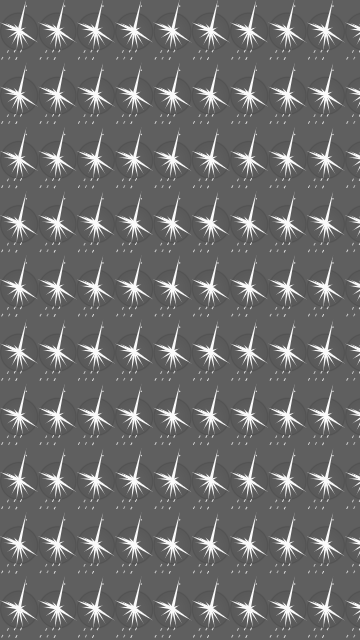
Reproduce this pattern procedurally as a Shadertoy shader.

```glsl
// White spiky starbursts over faint dark discs, repeated on a grey ground.
// Each cell draws tapered rays from one hub, a shaded disc and a band of
// small slanted specks; coverage is antialiased by distance.

const float COLUMNS = 9.39;          // cells across the canvas
const float CELL_HEIGHT = 1.675;     // in cell widths
const float CELL_BOTTOM = -0.80;     // lower cell edge, relative to the hub
const float FIRST_HUB_Y = 0.825;     // height of the lowest hub
const float GROUND = 0.372;
const float WHITE = 0.98;
const vec2 DISC_CENTER = vec2(0.0, -0.03);
const float DISC_RADIUS = 0.485;
const float DISC_SHADE = 0.020;
const float RIM_SHADE = 0.035;
const float HUB_RADIUS = 0.065;
const int SPECKS = 6;
const vec2 SPECK_AXIS = vec2(0.012, 0.022);
const float SPECK_WIDTH = 0.012;
const vec2 KNOT = vec2(0.185, 0.635); // bead beside the tall ray

// Each ray: tip x, tip y, half width at the hub
const int RAYS = 12;
const vec3 RAY[RAYS] = vec3[RAYS](
    vec3(0.19, 0.83, 0.043),  vec3(-0.51, 0.21, 0.048),
    vec3(-0.40, 0.04, 0.035), vec3(0.50, -0.32, 0.042),
    vec3(-0.07, -0.53, 0.034), vec3(0.10, -0.50, 0.034),
    vec3(-0.20, -0.38, 0.030), vec3(0.25, -0.40, 0.028),
    vec3(-0.31, -0.20, 0.030), vec3(-0.14, 0.18, 0.035),
    vec3(0.18, 0.08, 0.030),  vec3(-0.36, 0.20, 0.035));

float hash(float n) {
    return fract(sin(n * 12.99) * 4375.85);
}

float coverage(float d, float px) {
    return clamp(0.5 - d / px, 0.0, 1.0);
}

float segmentDistance(vec2 p, vec2 a, vec2 b) {
    vec2 ab = b - a;
    float t = clamp(dot(p - a, ab) / dot(ab, ab), 0.0, 1.0);
    return length(p - a - ab * t);
}

// Ray from the origin, narrowing to a point; subpixel widths fade out
float rayMask(vec2 p, vec3 ray, float px) {
    float t = clamp(dot(p, ray.xy) / dot(ray.xy, ray.xy), 0.0, 1.0);
    float halfWidth = ray.z * (1.0 - t);
    float d = length(p - ray.xy * t) - halfWidth;
    return coverage(d, px) * min(1.0, 0.15 + 2.0 * halfWidth / px);
}

float starMask(vec2 p, float px) {
    float mask = coverage(length(p) - HUB_RADIUS, px);
    for (int i = 0; i < RAYS; i++) {
        mask = max(mask, rayMask(p, RAY[i], px));
    }
    return max(mask, 0.8 * coverage(length(p - KNOT) - 0.018, px));
}

// Two jittered rows of specks below the star
float speckMask(vec2 p, float px) {
    float mask = 0.0;
    for (int i = 0; i < SPECKS; i++) {
        float n = float(i);
        float row = floor(n / 3.0);
        vec2 c = vec2(-0.45 + 0.18 * mod(n, 3.0) + 0.15 * row, -0.74 + 0.19 * row);
        c += 0.04 * (vec2(hash(n + 1.0), hash(n + 9.0)) - 0.5);
        float d = segmentDistance(p, c - SPECK_AXIS, c + SPECK_AXIS) - SPECK_WIDTH;
        mask = max(mask, coverage(d, px) * mix(0.55, 0.9, hash(n + 5.0)));
    }
    return mask;
}

void mainImage(out vec4 fragColor, in vec2 fragCoord) {
    float px = COLUMNS / iResolution.x;
    vec2 p = fragCoord * px;

    // Cell coordinates with the hub at the origin
    p.x = fract(p.x) - 0.5;
    p.y = mod(p.y - FIRST_HUB_Y - CELL_BOTTOM, CELL_HEIGHT) + CELL_BOTTOM;

    // Disc darkening towards a soft rim
    float r = length(p - DISC_CENTER);
    float rim = exp(-pow((r - DISC_RADIUS) / 0.02, 2.0));
    float shade = coverage(r - DISC_RADIUS, px) * DISC_SHADE * smoothstep(0.1, DISC_RADIUS, r);
    float tone = GROUND - shade - RIM_SHADE * rim;

    float light = max(starMask(p, px), speckMask(p, px));
    fragColor = vec4(vec3(mix(tone, WHITE, light)), 1.0);
}
```
